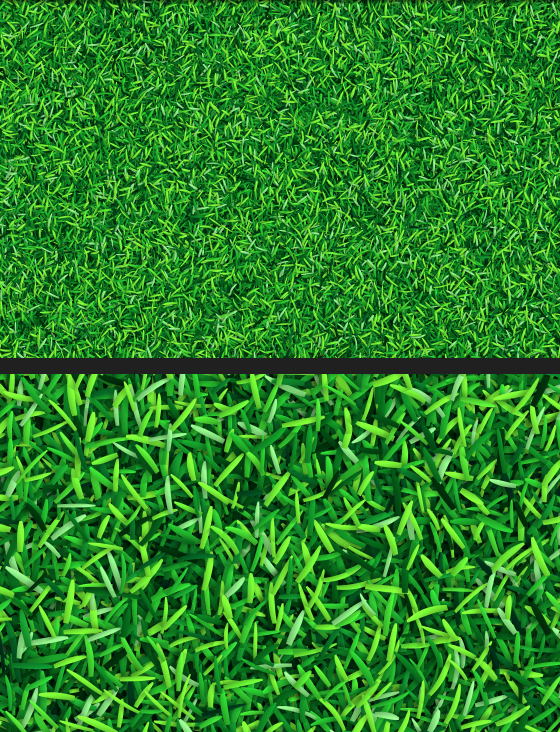
Top: the whole. Bottom: its middle third, enlarged.
Write a WebGL 1 fragment shader that draws this texture.

```glsl
precision highp float;
// Dense lawn seen from above: short, nearly straight grass blades in all directions.
// Jittered grids of blades are painted from the dark undergrowth up to the sunlit
// tips; each blade drops a soft shadow on the blades below it.

uniform vec2 u_resolution;

#define LAYERS 13
#define CELL 0.0215         // grid spacing, in canvas heights
#define HALF_LENGTH 0.0215  // longest blade, half its length
#define HALF_WIDTH 0.0038   // widest blade, half its width
#define COVERAGE 0.29       // share of the area one layer hides
#define SCATTER 0.45        // share of blades whose tone ignores depth
#define SPREAD 2.1          // largest lean from upright, radians
#define SHADOW 0.21
#define TONE_GAMMA 0.82
#define PALE_SHARE 0.10
#define PATCHES 0.03        // tone difference between parts of the lawn

const vec3 DEEP   = vec3(0.00, 0.19, 0.04);
const vec3 DARK   = vec3(0.02, 0.40, 0.10);
const vec3 MIDDLE = vec3(0.07, 0.60, 0.16);
const vec3 FRESH  = vec3(0.18, 0.81, 0.19);
const vec3 BRIGHT = vec3(0.50, 1.00, 0.22);
const vec3 PALE   = vec3(0.57, 0.95, 0.54);

// Four random values for one cell
vec4 hash4(vec2 cell, float seed) {
  vec4 n = dot(cell, vec2(127.1, 311.7)) + seed + vec4(0.0, 17.3, 41.9, 73.7);
  return fract(sin(n) * 43758.5453);
}

// Smooth value noise for patches of the lawn
float noise(vec2 p) {
  vec2 i = floor(p);
  vec2 f = fract(p);
  f = f * f * (3.0 - 2.0 * f);
  float low  = mix(hash4(i, 5.0).x, hash4(i + vec2(1.0, 0.0), 5.0).x, f.x);
  float high = mix(hash4(i + vec2(0.0, 1.0), 5.0).x, hash4(i + 1.0, 5.0).x, f.x);
  return mix(low, high, f.y);
}

// Tone 0..1 to colour, with knots spaced by area share
vec3 grassColor(float tone) {
  vec3 c = mix(DEEP, DARK, smoothstep(0.04, 0.24, tone));
  c = mix(c, MIDDLE, smoothstep(0.24, 0.49, tone));
  c = mix(c, FRESH, smoothstep(0.49, 0.72, tone));
  return mix(c, BRIGHT, smoothstep(0.72, 0.88, tone));
}

// Paint one blade and its shadow over the colour below
vec3 paintBlade(vec3 below, vec2 d, vec4 shape, vec4 look,
                float lean, float depthTone, float patchTone, float pixel) {
  float angle = SPREAD * (shape.z + shape.w - 1.0) + lean;
  float c = cos(angle);
  float s = sin(angle);
  vec2 q = vec2(c * d.x + s * d.y, c * d.y - s * d.x);

  float halfLength = HALF_LENGTH * mix(0.5, 1.0, look.x);
  float t = q.y / halfLength;
  q.x += (look.y - 0.5) * 0.2 * halfLength * (t * t - 0.3);

  // Widest below the middle, narrowing to the tip
  float along = clamp(t * 0.5 + 0.5, 0.0, 1.0);
  float taper = (0.7 + 0.6 * along) * (1.0 - 0.75 * along * along * along);
  float width = HALF_WIDTH * mix(0.5, 1.0, fract(look.x * 7.0 + look.y)) * taper;

  float ends = clamp((halfLength - abs(q.y)) / pixel + 0.5, 0.0, 1.0);
  float body = clamp((width - abs(q.x)) / pixel + 0.5, 0.0, 1.0) * ends;
  float shade = 1.0 - smoothstep(0.0, 2.3 * HALF_WIDTH, abs(q.x + 0.4 * HALF_WIDTH));
  below *= 1.0 - SHADOW * shade * ends;

  // Tone follows depth for some blades and chance for the others
  float tone = look.z < SCATTER ? look.w : depthTone;
  tone = pow(clamp(tone + patchTone, 0.0, 1.0), TONE_GAMMA);
  vec3 color = grassColor(tone);
  float pick = fract(look.z * 13.0 + look.w * 5.0);
  color = mix(color, PALE, step(pick, PALE_SHARE) * step(0.5, tone));
  color.b += 0.06 * step(0.75, pick) * (1.0 - tone);
  color *= mix(0.82, 1.1, along) * (1.0 + 0.12 * clamp(q.x / width, -1.0, 1.0));
  return mix(below, min(color, 1.0), body);
}

void main() {
  vec2 p = gl_FragCoord.xy / u_resolution.y;
  float pixel = 1.0 / u_resolution.y;
  float lean = 0.8 * (noise(p * 9.0) - 0.5);
  float patchTone = PATCHES * (noise(p * 6.0 + 20.0) - 0.5);
  vec3 color = DEEP;

  for (int layer = 0; layer < LAYERS; layer++) {
    float level = float(layer);
    float topTone = pow(1.0 - COVERAGE, float(LAYERS - 1) - level);
    vec2 grid = p / CELL + vec2(0.37, 0.61) * level;
    vec2 home = floor(grid);
    for (int y = -1; y <= 1; y++) {
      for (int x = -1; x <= 1; x++) {
        vec2 cell = home + vec2(float(x), float(y));
        vec4 shape = hash4(cell, level * 9.17 + 1.0);
        vec4 look = hash4(cell, level * 5.71 + 120.0);
        float depthTone = topTone * (1.0 - COVERAGE * look.w);
        vec2 d = (grid - cell - shape.xy) * CELL;
        color = paintBlade(color, d, shape, look, lean, depthTone, patchTone, pixel);
      }
    }
  }

  // Thin shaded strip along the upper edge
  color *= 1.0 - 0.45 * smoothstep(0.985, 1.0, p.y);
  gl_FragColor = vec4(clamp(color, 0.0, 1.0), 1.0);
}
```
